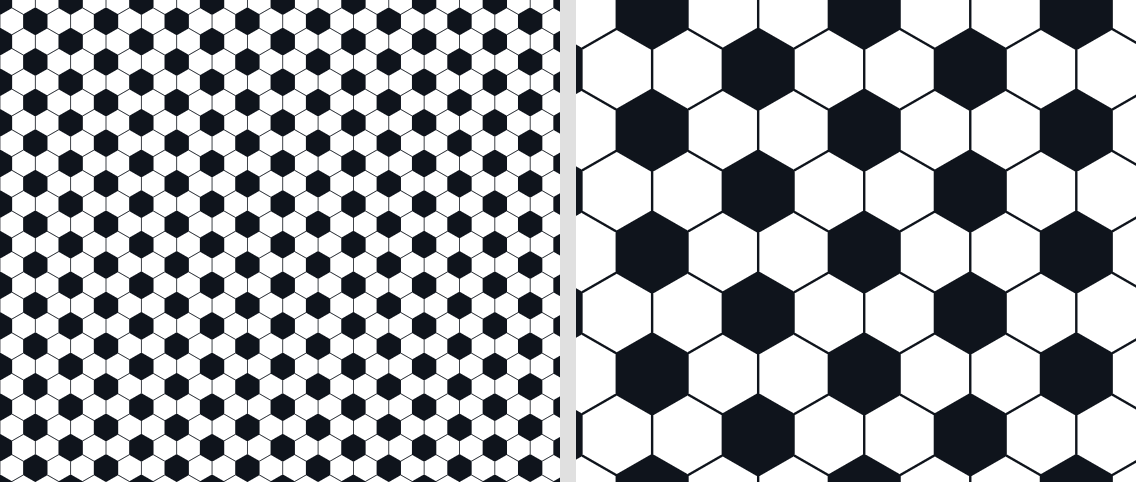
Left: the whole. Right: its middle third, enlarged.
A Shadertoy shader for this pattern:

```glsl
// Lengths are fractions of the canvas height
const vec2 HEX_PITCH = vec2(0.04889, 0.04865); // hexagon width, slightly flattened in y
const vec2 DARK_ANCHOR = vec2(0.07325, 0.0289); // centre of the first dark hexagon

// Lengths below are in hexagon widths
const float LINE_WIDTH = 0.034;
const float DARK_SPACING = 3.0; // columns from one dark hexagon to the next

const vec3 WHITE = vec3(1.0);
const vec3 INK = vec3(0.06, 0.08, 0.11);

const float SQRT3 = 1.7320508;

// Signed distance to a pointy-top hexagon of width 1
float hexagon(vec2 p) {
    p = abs(p);
    return max(p.x, dot(p, vec2(0.5, 0.5 * SQRT3))) - 0.5;
}

// Hexagons on a grid, plus a second grid shifted by half a period
float staggeredHexagons(vec2 p, vec2 period) {
    vec2 even = p - period * round(p / period);
    vec2 shifted = p - 0.5 * period;
    vec2 odd = shifted - period * round(shifted / period);
    return min(hexagon(even), hexagon(odd));
}

// Share of a pixel that lies on the negative side of an edge
float coverage(float dist, float pixel) {
    return clamp(0.5 - dist / pixel, 0.0, 1.0);
}

void mainImage(out vec4 fragColor, in vec2 fragCoord) {
    vec2 p = (fragCoord / iResolution.y - DARK_ANCHOR) / HEX_PITCH;
    float pixel = 1.0 / (iResolution.y * HEX_PITCH.y);
    float halfLine = 0.5 * LINE_WIDTH;

    // Thin outlines around every tile
    float edge = abs(staggeredHexagons(p, vec2(1.0, SQRT3)));
    float line = coverage(edge - halfLine, pixel) - coverage(edge + halfLine, pixel);

    // Dark tiles, every third column, grown by half a line
    float tile = staggeredHexagons(p, vec2(DARK_SPACING, SQRT3));
    float dark = coverage(tile - halfLine, pixel);

    fragColor = vec4(mix(WHITE, INK, max(line, dark)), 1.0);
}
```
